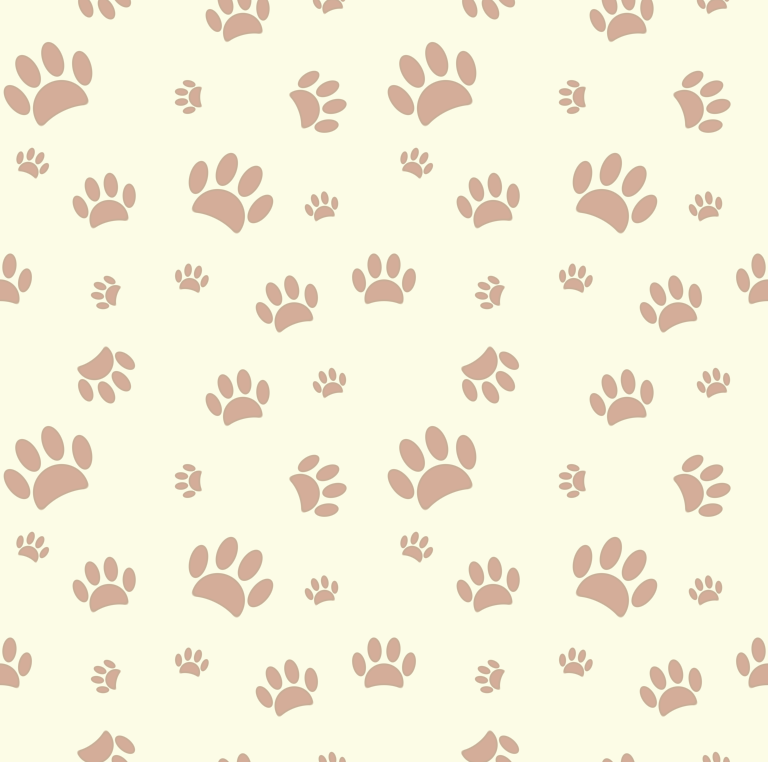
Give the GLSL for this pattern, as a Shadertoy shader.

```glsl
// Seamless pattern of tan paw prints in three sizes, scattered on cream

const float TILE = 384.0; // the canvas is two tiles wide

// Large and medium paws: x, y (downwards), half width, turn in degrees
const vec4 BIG_PAWS[8] = vec4[8](
    vec4( 50.0,  85.0, 46.5,   26.0),
    vec4(229.0, 194.0, 44.5,  -27.0),
    vec4(238.5,  15.0, 32.5,   14.0),
    vec4(105.0, 375.0, 31.5, -143.0),
    vec4(317.0, 103.0, 32.0,  -69.0),
    vec4(105.0, 202.0, 32.0,   13.0),
    vec4(  0.0, 281.0, 32.0,    0.0),
    vec4(288.0, 305.0, 32.0,   20.0));

// Small paws, all one size: x, y (downwards), turn in degrees
const vec3 SMALL_PAWS[6] = vec3[6](
    vec3(189.5,  97.0,  90.0),
    vec3(106.5, 293.0,  75.0),
    vec3( 32.0, 163.5, -24.0),
    vec3(330.0, 383.5,  17.0),
    vec3(322.0, 207.0,  15.0),
    vec3(191.5, 279.0, -11.0));

vec2 rotate(vec2 p, float a) {
    float c = cos(a), s = sin(a);
    return vec2(c * p.x - s * p.y, s * p.x + c * p.y);
}

// Approximate signed distance to an ellipse
float ellipse(vec2 p, vec2 radii) {
    float k = length(p / radii);
    return k * (k - 1.0) / max(length(p / (radii * radii)), 1e-4);
}

float smoothMax(float a, float b, float k) {
    float h = max(k - abs(a - b), 0.0) / k;
    return max(a, b) + 0.25 * h * h * k;
}

// Upright paw, one unit from the middle to the outer toe's edge
float paw(vec2 p) {
    p.x = abs(p.x);

    // Domed pad with an arched underside
    float dome = ellipse(p - vec2(0.0, -0.55), vec2(0.61, 0.60));
    float arch = ellipse(p - vec2(0.0, -1.06), vec2(0.80, 0.43));
    float pad = smoothMax(dome, -arch, 0.14);

    // Mirrored toes that lean outwards
    float outer = ellipse(rotate(p - vec2(0.78, 0.02), 0.22), vec2(0.205, 0.38));
    float inner = ellipse(rotate(p - vec2(0.295, 0.47), 0.09), vec2(0.22, 0.39));
    return min(pad, min(outer, inner));
}

// Paw in the nearest copy of the tile
float placedPaw(vec2 p, vec2 center, float size, float degrees) {
    vec2 q = p - center;
    q -= TILE * round(q / TILE);
    q.y = -q.y;
    return size * paw(rotate(q, -radians(degrees)) / size);
}

void mainImage(out vec4 fragColor, in vec2 fragCoord) {
    // Tile units, measured from the upper left corner
    float pixel = 2.0 * TILE / iResolution.x;
    vec2 p = vec2(fragCoord.x, iResolution.y - fragCoord.y) * pixel;

    float d = TILE;
    for (int i = 0; i < 8; i++) {
        vec4 b = BIG_PAWS[i];
        d = min(d, placedPaw(p, b.xy, b.z, b.w));
    }
    for (int i = 0; i < 6; i++) {
        vec3 s = SMALL_PAWS[i];
        d = min(d, placedPaw(p, s.xy, 17.0, s.z));
    }

    // Tan fill with a faint greyer rim
    vec3 cream = vec3(0.99, 0.99, 0.90);
    vec3 tan_ = mix(vec3(0.83, 0.68, 0.60), vec3(0.78, 0.68, 0.59), smoothstep(-2.6, -0.8, d));
    float cover = 1.0 - smoothstep(-0.75 * pixel, 0.75 * pixel, d);
    fragColor = vec4(mix(cream, tan_, cover), 1.0);
}
```
